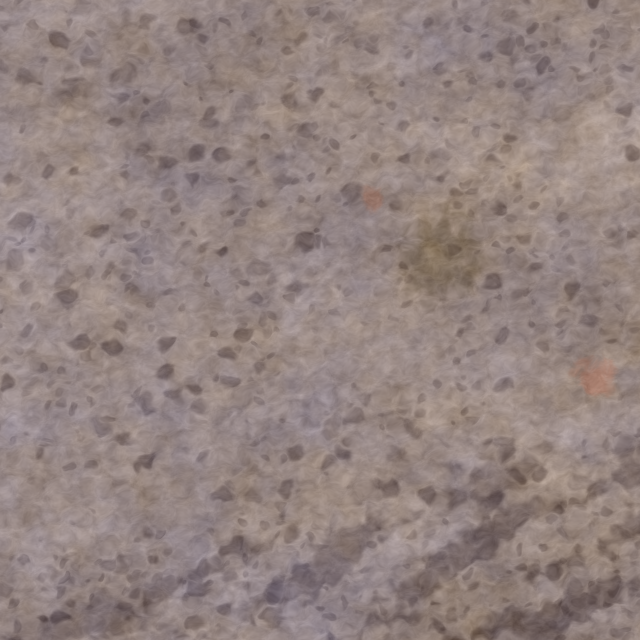
Write a Shadertoy shader that draws this texture.

```glsl
const vec3 STONE = vec3(0.597, 0.535, 0.519);
const vec3 WARM_SHIFT = vec3(0.022, 0.006, -0.040);
const vec3 SPOT_SHADE = vec3(0.150, 0.150, 0.142);
const vec3 STREAK_SHADE = vec3(0.125, 0.125, 0.118);
const vec3 OLIVE_SHADE = vec3(0.105, 0.100, 0.115);
const vec3 RUST = vec3(0.68, 0.49, 0.42);

vec2 hash2(vec2 p) {
    vec3 q = fract(p.xyx * vec3(0.1031, 0.1030, 0.0973));
    q += dot(q, q.yzx + 33.33);
    return fract((q.xx + q.yz) * q.zy);
}

vec2 rotate(vec2 p, float angle) {
    float c = cos(angle), s = sin(angle);
    return vec2(c * p.x + s * p.y, c * p.y - s * p.x);
}

float cornerSlope(vec2 cell, vec2 offset) {
    return dot(hash2(cell) * 2.0 - 1.0, offset);
}

float gradientNoise(vec2 p) {
    vec2 i = floor(p), f = fract(p);
    vec2 u = f * f * f * (f * (f * 6.0 - 15.0) + 10.0);
    vec2 e = vec2(1.0, 0.0);
    float low = mix(cornerSlope(i, f), cornerSlope(i + e, f - e), u.x);
    float high = mix(cornerSlope(i + e.yx, f - e.yx), cornerSlope(i + e.xx, f - e.xx), u.x);
    return 1.4 * mix(low, high, u.y);
}

float fbm(vec2 p, int octaves) {
    float sum = 0.0, amplitude = 1.0;
    for (int i = 0; i < octaves; i++) {
        sum += amplitude * gradientNoise(p);
        p = rotate(p, 0.6) * 2.03 + 17.3;
        amplitude *= 0.6;
    }
    return sum;
}

// Scattered mineral spots, gathered into loose clusters
float spots(vec2 p, float cells, float density, float seed) {
    vec2 g = p * cells, home = floor(g);
    float wobble = 0.16 * gradientNoise(g * 2.3 + seed);
    float cover = 0.0;
    for (int y = -1; y <= 1; y++) {
        for (int x = -1; x <= 1; x++) {
            vec2 cell = home + vec2(x, y);
            vec2 jitter = hash2(cell + seed);
            vec2 traits = hash2(cell + seed + 71.0);
            vec2 kind = hash2(cell + seed + 139.0);
            float cluster = gradientNoise(cell / cells * 6.0 + seed);
            float present = step(traits.x, density * (1.0 + 2.2 * cluster));
            vec2 d = rotate(g - cell - jitter, 0.3 + 1.5 * (kind.x - 0.5));
            float edge = length(d * vec2(0.82, 1.15)) - mix(0.17, 0.40, traits.y) + wobble;
            float spot = smoothstep(0.10, -0.12, edge) * mix(0.35, 1.0, kind.y);
            cover = max(cover, present * spot);
        }
    }
    return cover;
}

// Slanted dark bands that gather in the lower right
float streaks(vec2 p) {
    vec2 along = rotate(p, 0.33) * vec2(5.0, 17.0);
    float band = gradientNoise(along + 4.7) + 0.35 * fbm(p * 32.0, 2);
    float region = smoothstep(0.15, 0.0, p.y - 0.4 * p.x + 0.08);
    return region * smoothstep(0.0, 0.32, band);
}

float stain(vec2 p, vec2 center, float radius) {
    float rough = 0.35 * radius * fbm(p * 35.0, 3);
    return smoothstep(radius, radius * 0.35, length(p - center) + rough);
}

// Thin pale veins crossing the stone at a shallow slope
float veins(vec2 p) {
    float line = abs(gradientNoise(rotate(p, 0.2) * vec2(1.8, 5.0) + 9.1));
    return smoothstep(0.022, 0.0, line) * smoothstep(-0.1, 0.3, gradientNoise(p * 7.0));
}

void mainImage(out vec4 fragColor, in vec2 fragCoord) {
    vec2 uv = fragCoord / iResolution.xy;
    vec2 warp = vec2(gradientNoise(uv * 42.0), gradientNoise(uv * 42.0 + 31.0));
    vec2 p = uv + 0.007 * warp;
    vec2 grainSpace = rotate(p, 0.2) * vec2(0.78, 1.1);

    // Clouded tone and fine brushed grain
    float tone = 0.055 * fbm(grainSpace * 4.0 + 2.0, 3);
    tone += 0.066 * fbm(grainSpace * 22.0 + 8.0, 3);
    tone += 0.056 * fbm(grainSpace * 75.0, 3);
    tone += 0.030 * (0.2 - abs(gradientNoise(grainSpace * 58.0 + 5.0)));
    tone += 0.022 * veins(uv);

    // Lavender to tan drift
    float warmth = fbm(p * 5.0 + 23.0, 4) + 0.4 * gradientNoise(p * 30.0);
    warmth += 0.6 * (uv.x - 0.5);
    vec3 color = STONE + tone + WARM_SHIFT * warmth;

    // Dark minerals
    float dark = max(spots(p, 27.0, 0.26, 13.0), 0.65 * spots(p, 48.0, 0.24, 57.0));
    color -= SPOT_SHADE * dark;
    color -= STREAK_SHADE * streaks(p) * (1.0 - 0.5 * dark);
    color -= OLIVE_SHADE * stain(p, vec2(0.69, 0.60), 0.085) * (1.0 - 0.4 * dark);

    // Rusty blooms
    float rust = max(stain(p, vec2(0.93, 0.41), 0.040), 0.7 * stain(p, vec2(0.58, 0.69), 0.026));
    color = mix(color, RUST + tone, 0.75 * rust);

    fragColor = vec4(clamp(color, 0.0, 1.0), 1.0);
}
```
